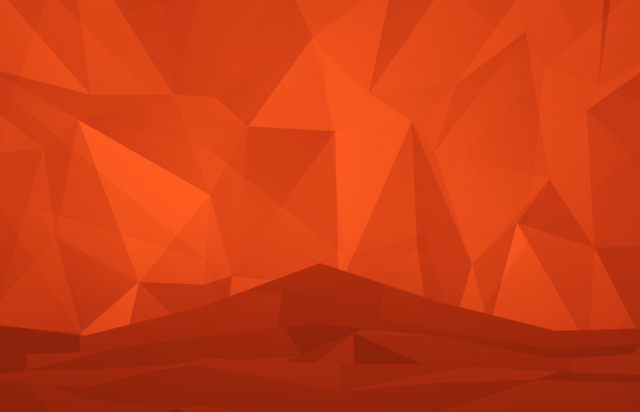
Reproduce this background procedurally as a Shadertoy shader.

```glsl
vec2 hash2(vec2 p)
{
    vec3 q = fract(p.xyx * vec3(0.1031, 0.1030, 0.0973));
    q += dot(q, q.yzx + 33.33);
    return fract((q.xx + q.yz) * q.zy);
}

float gradientNoise(vec2 p)
{
    vec2 i = floor(p), f = p - i;
    vec2 u = f * f * f * (f * (f * 6.0 - 15.0) + 10.0);
    vec2 e = vec2(0.0, 1.0);
    float a = dot(2.0 * hash2(i) - 1.0, f);
    float b = dot(2.0 * hash2(i + e.yx) - 1.0, f - e.yx);
    float c = dot(2.0 * hash2(i + e.xy) - 1.0, f - e.xy);
    float d = dot(2.0 * hash2(i + 1.0) - 1.0, f - 1.0);
    return mix(mix(a, b, u.x), mix(c, d, u.x), u.y);
}

float cross2(vec2 a, vec2 b) { return a.x * b.y - a.y * b.x; }

float edgeDistance(vec2 p, vec2 a, vec2 b)
{
    return cross2(b - a, p - a) / max(length(b - a), 1e-4);
}

// Tone weighted by coverage, and the coverage itself
vec2 facet(vec2 p, vec2 a, vec2 b, vec2 c, vec2 scale)
{
    float side = sign(cross2(b - a, c - a));
    float inside = min(side * edgeDistance(p, a, b),
                   min(side * edgeDistance(p, b, c), side * edgeDistance(p, c, a)));
    float pixel = 0.8 / iResolution.y;
    float coverage = smoothstep(-pixel, pixel, inside);

    vec2 centre = (a + b + c) / 3.0;
    vec2 rnd = hash2(floor(centre * scale * 64.0) + 300.0);
    float tone = 0.9 * (rnd.x - 0.5) + 1.2 * gradientNoise(centre * scale * 0.6 + 9.0);
    tone -= 0.9 * smoothstep(0.82, 1.0, rnd.y);
    tone += 0.5 * dot(rnd.yx - 0.5, (p - centre) * scale);
    return vec2(tone, 1.0) * coverage;
}

vec2 corner(vec2 id, vec2 scale, float seed)
{
    return (id + 0.5 + 0.9 * (hash2(id + seed) - 0.5)) / scale;
}

// Jittered grid, each cell split along a random diagonal
float facetMesh(vec2 p, vec2 scale, float seed)
{
    vec2 cell = floor(p * scale), total = vec2(0.0, 1e-4);
    for (int j = -1; j <= 0; j++)
    for (int i = -1; i <= 0; i++)
    {
        vec2 id = cell + vec2(i, j);
        vec2 a = corner(id, scale, seed);
        vec2 b = corner(id + vec2(1, 0), scale, seed);
        vec2 c = corner(id + vec2(1, 1), scale, seed);
        vec2 d = corner(id + vec2(0, 1), scale, seed);
        if (hash2(id + seed + 71.0).x > 0.5)
            total += facet(p, a, b, c, scale) + facet(p, a, c, d, scale);
        else
            total += facet(p, b, c, d, scale) + facet(p, b, d, a, scale);
    }
    return total.x / total.y;
}

float ridgeNode(float k, float layer)
{
    float x = k / 3.5;
    float hill = 0.19 + 0.16 * exp(-7.0 * x * x);
    return hill * (1.0 - 0.3 * layer) + 0.06 * (hash2(vec2(k + 40.0, layer * 17.0 + 5.0)).x - 0.5);
}

float ridge(float x, float layer)
{
    float k = floor(x * 3.5);
    return mix(ridgeNode(k, layer), ridgeNode(k + 1.0, layer), fract(x * 3.5));
}

vec3 ember(float tone)
{
    float t = clamp(tone, -0.08, 1.15), lift = max(t, 0.0);
    return vec3(0.53 + 0.41 * t, 0.135 + 0.185 * pow(lift, 1.5), 0.04 + 0.07 * pow(lift, 1.4));
}

void mainImage(out vec4 fragColor, in vec2 fragCoord)
{
    vec2 p = (fragCoord - vec2(0.5 * iResolution.x, 0.0)) / iResolution.y;
    float pixel = 0.8 / iResolution.y;

    // Wall of tall facets, glowing near the middle
    vec2 glow = (p - vec2(0.02, 0.62)) * vec2(1.7, 1.5);
    float tone = 0.65 + 0.3 * exp(-dot(glow, glow)) - 0.16 * (1.0 - smoothstep(0.15, 0.5, p.y));
    vec2 leaning = p + vec2(0.15 * p.y + 5.0, 5.0);
    tone += 0.29 * facetMesh(leaning, vec2(5.6, 4.0), 20.0);
    tone += 0.09 * facetMesh(leaning + 0.37, vec2(3.6, 2.7), 130.0);

    // Overlapping folds of ground, flat and wide
    for (int i = 0; i < 3; i++)
    {
        float layer = float(i), top = ridge(p.x, layer);
        vec2 q = vec2(p.x + 5.0, p.y - 0.8 * top + 5.0);
        float ground = 0.04 + 0.95 * p.y + 0.05 * layer - 0.12 * p.x * p.x;
        ground += 0.2 * facetMesh(q, vec2(2.4, 8.5), 210.0 + 50.0 * layer);
        tone = mix(tone, ground, smoothstep(-pixel, pixel, top - p.y));
    }

    // Fine grain
    tone += 0.035 * gradientNoise(p * 170.0 + 400.0);
    fragColor = vec4(ember(tone), 1.0);
}
```
